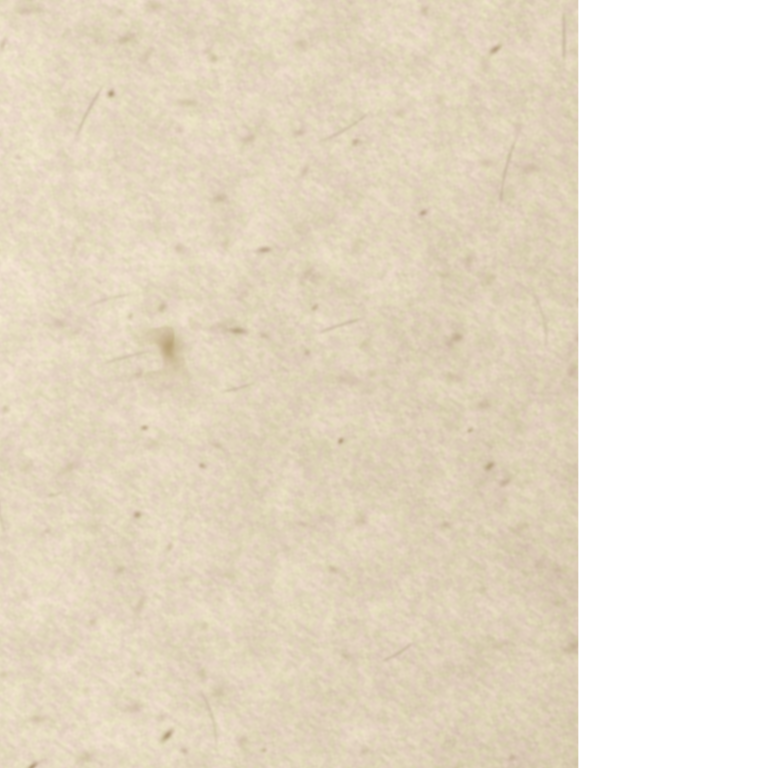
Reproduce this texture procedurally as a WebGL 2 fragment shader.

```glsl
#version 300 es
precision highp float;
// Aged cream paper with a straight right edge on a white ground.
// Layered value noise gives shading, mottling and fine tinted grain;
// jittered grids scatter brown specks and faint bent fibres.

uniform vec2 u_resolution;
out vec4 outColor;

const float PAPER_EDGE = 0.753;
const vec3 PAPER_LIGHT = vec3(0.918, 0.868, 0.778);
const vec3 PAPER_SHADE = vec3(0.842, 0.785, 0.685);
const vec3 SPECK_COLOR = vec3(0.60, 0.50, 0.36);
const vec3 FIBRE_COLOR = vec3(0.66, 0.59, 0.48);
const vec3 STAIN_COLOR = vec3(0.70, 0.61, 0.43);
const vec3 TINT_AXIS = vec3(-0.2, 0.45, -0.55);
const vec2 STAIN_POS = vec2(0.222, 0.548);
const float GRAIN_FREQ = 165.0;
const float GRAIN_AMOUNT = 0.075;
const float TINT_AMOUNT = 0.075;
const float MOTTLE_AMOUNT = 0.075;

float hash(vec2 p) {
    uvec2 q = uvec2(ivec2(floor(p)) + 4096);
    uint h = q.x * 1597334677u ^ q.y * 3812015801u;
    h = (h ^ (h >> 15)) * 2246822519u;
    h = (h ^ (h >> 13)) * 3266489917u;
    return float((h ^ (h >> 16)) >> 8) / 16777216.0;
}

float noise(vec2 p) {
    vec2 i = floor(p), f = fract(p);
    f = f * f * (3.0 - 2.0 * f);
    float low = mix(hash(i), hash(i + vec2(1, 0)), f.x);
    float high = mix(hash(i + vec2(0, 1)), hash(i + vec2(1, 1)), f.x);
    return mix(low, high, f.y);
}

float fbm(vec2 p) {
    float sum = 0.0, weight = 0.5;
    for (int i = 0; i < 4; i++) {
        sum += weight * noise(p);
        p = mat2(1.6, 1.2, -1.2, 1.6) * p + 17.3;
        weight *= 0.55;
    }
    return sum / 1.01;
}

vec2 rotate(vec2 p, float angle) {
    float c = cos(angle), s = sin(angle);
    return vec2(c * p.x + s * p.y, c * p.y - s * p.x);
}

// Soft oval dots, one per occupied cell of a jittered grid.
float specks(vec2 p, float cells, float share, float radius, float seed) {
    float cover = 0.0;
    vec2 home = floor(p * cells);
    for (int k = 0; k < 9; k++) {
        vec2 cell = home + vec2(k % 3 - 1, k / 3 - 1);
        vec2 key = cell + seed;
        if (hash(key) > share) continue;
        vec2 center = (cell + vec2(hash(key + 101.0), hash(key + 202.0))) / cells;
        vec2 d = rotate(p - center, mix(-0.3, 1.2, hash(key + 303.0)));
        float size = radius * mix(0.65, 1.25, hash(key + 404.0));
        float stretch = 1.0 + 1.6 * pow(hash(key + 505.0), 3.0);
        d /= size * vec2(stretch, 0.85);
        cover = max(cover, exp(-dot(d, d)) * mix(0.3, 1.0, hash(key + 606.0)));
    }
    return cover;
}

// Thin bent strokes that fade towards their ends.
float fibres(vec2 p, float cells, float share) {
    float cover = 0.0;
    vec2 home = floor(p * cells);
    for (int k = 0; k < 9; k++) {
        vec2 cell = home + vec2(k % 3 - 1, k / 3 - 1);
        vec2 key = cell + 900.0;
        if (hash(key) > share) continue;
        vec2 center = (cell + vec2(hash(key + 11.0), hash(key + 22.0))) / cells;
        vec2 d = rotate(p - center, mix(0.1, 1.9, hash(key + 33.0)));
        float reach = mix(0.012, 0.06, hash(key + 44.0));
        float along = d.x / reach;
        float bend = reach * mix(-0.2, 0.2, hash(key + 55.0));
        float across = (d.y - bend * along * along) / 0.0028;
        float fade = 1.0 - smoothstep(0.5, 1.0, abs(along));
        cover = max(cover, fade * exp(-across * across) * mix(0.5, 1.0, hash(key + 66.0)));
    }
    return cover;
}

void main() {
    vec2 p = gl_FragCoord.xy / u_resolution;

    // Broad shading, darker to the right and the lower corner.
    float across = p.x / PAPER_EDGE;
    float shade = 0.12 + 0.56 * across + 0.3 * across * (0.5 - p.y);
    shade += 0.35 * (fbm(p * 5.0 + 3.0) - 0.5);
    vec3 color = mix(PAPER_LIGHT, PAPER_SHADE, clamp(shade, 0.0, 1.0));

    // Mottling, slanted fine grain and a slight warm-to-green tint.
    float mottle = fbm(p * 24.0 + 40.0) - 0.5;
    vec2 weave = rotate(p, -0.6) * GRAIN_FREQ;
    float grain = 0.65 * noise(weave * vec2(0.75, 1.15)) + 0.35 * noise(weave * 1.7 + 31.0) - 0.5;
    float tint = noise(p * GRAIN_FREQ * 0.8 + 70.0) - 0.5;
    color += MOTTLE_AMOUNT * mottle * vec3(0.9, 1.0, 1.1);
    color += GRAIN_AMOUNT * grain + TINT_AMOUNT * tint * TINT_AXIS;

    // Stain, fibres and specks.
    vec2 s = p - STAIN_POS;
    float stain = 0.55 * exp(-dot(s, s) / 0.00022);
    stain += 0.35 * exp(-dot(s, s) / 0.0018) * smoothstep(0.4, 0.7, noise(p * 55.0));
    color = mix(color, STAIN_COLOR, stain);
    color = mix(color, FIBRE_COLOR, 0.3 * fibres(p, 5.0, 0.4));
    color = mix(color, SPECK_COLOR, 0.28 * specks(p, 22.0, 0.3, 0.007, 300.0));
    color = mix(color, SPECK_COLOR, 0.75 * specks(p, 8.0, 0.42, 0.0052, 57.0));

    // White ground beyond the smoothed paper edge.
    float pixel = 1.0 / u_resolution.x;
    float ground = smoothstep(-pixel, pixel, p.x - PAPER_EDGE);
    outColor = vec4(mix(clamp(color, 0.0, 1.0), vec3(1.0), ground), 1.0);
}
```
